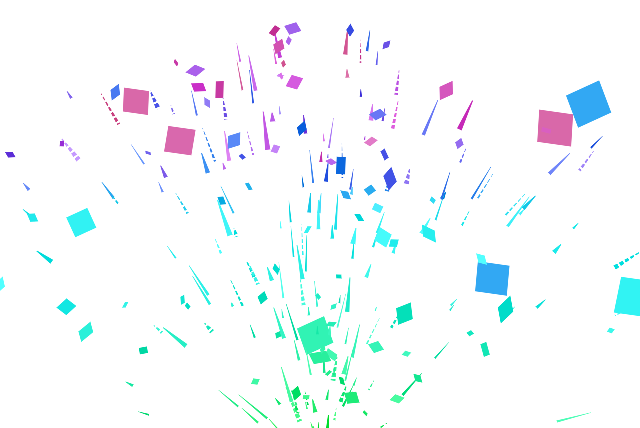
A WebGL 2 fragment shader for this background:

```glsl
#version 300 es
precision highp float;
// Confetti burst: tilted paper chips and thin streaks fanning up from below a white page.

#define PAPER vec3(1.0)
#define SHEETS 8
#define CHIPS 78
#define STREAKS 170
#define EMITTER_Y -0.10
#define FAN_ANGLE 1.42
#define REACH 1.06
#define SKY_HUE 0.565
#define THIRD_TURN 2.0944

uniform vec2 u_resolution;
out vec4 outColor;

float hash(float id, float channel) {
  return fract(sin(id * 127.1 + channel * 311.7) * 43758.5453);
}

vec2 rotate(vec2 p, float angle) {
  float c = cos(angle), s = sin(angle);
  return vec2(c * p.x - s * p.y, s * p.x + c * p.y);
}

vec3 hsv(float hue, float saturation, float value) {
  vec3 wheel = abs(fract(hue + vec3(0.0, 2.0, 1.0) / 3.0) * 6.0 - 3.0) - 1.0;
  return value * mix(vec3(1.0), clamp(wheel, 0.0, 1.0), saturation);
}

// Green near the emitter, teal and cyan in the middle, then blue to pink at the top
float burstHue(vec2 offset, float spread) {
  float y = offset.y + EMITTER_Y;
  float lift = clamp((y + 0.25 * abs(offset.x)) / 0.45, 0.0, 1.0);
  return 0.36 + 0.14 * pow(lift, 0.68) + 0.1 * smoothstep(0.47, 0.7, y)
    + 0.35 * spread * smoothstep(0.5, 0.68, y);
}

vec3 pieceColor(float hue, float tone) {
  float saturation = mix(0.84, 0.56, smoothstep(0.55, 0.7, hue));
  float value = 1.0 - 0.16 * tone - 0.1 * smoothstep(0.75, 0.9, hue);
  return hsv(hue, saturation + 0.4 * (tone - 0.4), value);
}

float boxDistance(vec2 p, vec2 halfSize) {
  vec2 d = abs(p) - halfSize;
  return length(max(d, 0.0)) + min(max(d.x, d.y), 0.0);
}

// Narrow wedge, wide at its foot and pointed at its tip
float wedgeDistance(vec2 p, float halfLength, float halfWidth) {
  float taper = 0.6 - 0.4 * p.y / halfLength;
  return max(abs(p.x) - halfWidth * taper, abs(p.y) - halfLength);
}

float coverage(float distance, float pixel) {
  return 1.0 - smoothstep(-0.4 * pixel, 0.4 * pixel, distance);
}

// Offset from the emitter, densest around the vertical axis
vec2 fanOffset(float id) {
  float side = hash(id, 1.0) + hash(id, 2.0) - 1.0;
  float angle = side * (0.55 + 0.45 * abs(side)) * FAN_ANGLE;
  return mix(0.1, REACH, hash(id, 3.0)) * vec2(sin(angle), cos(angle));
}

void main() {
  vec2 p = gl_FragCoord.xy / u_resolution.y;
  float pixel = 1.0 / u_resolution.y;
  float aspect = u_resolution.x / u_resolution.y;
  vec2 emitter = vec2(0.5 * aspect, EMITTER_Y);
  vec3 color = PAPER;

  // Large sheets ride a damped wave across the page
  for (int i = 0; i < SHEETS; i++) {
    float k = float(i);
    float x = 0.144 + 0.127 * k - 0.11 * sin(k) + 0.034 * cos(THIRD_TURN * (k - 1.0));
    float y = 0.51 + 0.29 * cos(1.5 * (k - 1.3)) - 0.03 * cos(3.0 * (k - 3.0))
      + 0.05 * cos(k) * exp(-0.25 * k);
    vec2 center = vec2(x * aspect, y);
    vec2 q = rotate(p - center, -0.05 - 0.38 * cos(THIRD_TURN * k));
    q.x += 0.1 * sin(k * 1.7) * q.y;
    float size = 0.027 + 0.0026 * k;
    float hue = (i > 3 && i % 2 == 0) ? SKY_HUE : burstHue(center - emitter, 0.87);
    float mask = coverage(boxDistance(q, vec2(size, size * 0.94)), pixel);
    color = mix(color, pieceColor(hue, 0.3), mask);
  }

  // Streaks point away from the emitter, some broken into dashes
  for (int i = 0; i < STREAKS; i++) {
    float id = float(i) + 1.0;
    vec2 offset = fanOffset(id);
    float heading = atan(offset.x, offset.y) + 0.25 * (hash(id, 4.0) - 0.5);
    vec2 q = rotate(p - emitter - offset, heading);
    float halfLength = mix(0.008, 0.045, pow(hash(id, 5.0), 1.5));
    float halfWidth = mix(0.002, 0.0064, pow(hash(id, 6.0), 2.2));
    float mask = coverage(wedgeDistance(q, halfLength, halfWidth), pixel);
    float dash = smoothstep(0.25, 0.4, abs(fract(q.y * 70.0) - 0.5) * 2.0);
    mask *= mix(1.0, dash, step(0.7, hash(id, 7.0)));
    float hue = burstHue(offset, hash(id, 8.0));
    color = mix(color, pieceColor(hue, hash(id, 9.0)), mask);
  }

  // Small chips tumble, so each is turned, sheared and flattened
  for (int i = 0; i < CHIPS; i++) {
    float id = float(i) + 201.0;
    vec2 offset = fanOffset(id);
    vec2 q = rotate(p - emitter - offset, 6.283 * hash(id, 4.0));
    q.x += (hash(id, 5.0) - 0.5) * 1.3 * q.y;
    float size = mix(0.006, 0.021, pow(hash(id, 6.0), 1.8));
    vec2 halfSize = size * vec2(1.0, mix(0.45, 1.0, hash(id, 7.0)));
    float mask = coverage(boxDistance(q, halfSize), pixel);
    float hue = burstHue(offset, hash(id, 8.0));
    color = mix(color, pieceColor(hue, hash(id, 9.0)), mask);
  }

  outColor = vec4(color, 1.0);
}
```
